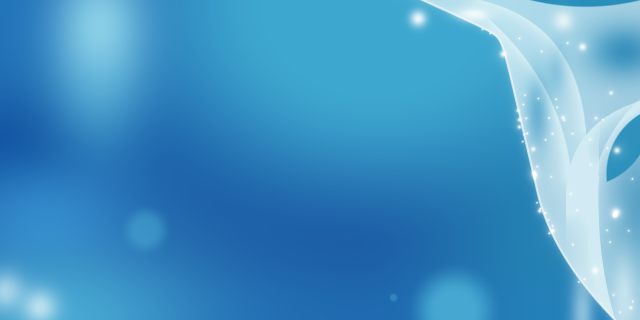
Write a Shadertoy shader that draws this background.

```glsl
// Soft blue backdrop with blurred lights and a pale, folded veil on the right.
// Gaussian blobs tint the backdrop; the veil is a profile curve with Bezier folds,
// a lens-shaped opening and sparkles scattered along its border by a hash.

const vec3 DEEP_BLUE  = vec3(0.11, 0.37, 0.65);
const vec3 NIGHT_BLUE = vec3(0.05, 0.30, 0.61);
const vec3 MID_BLUE   = vec3(0.14, 0.49, 0.76);
const vec3 SKY_BLUE   = vec3(0.24, 0.655, 0.81);
const vec3 TEAL       = vec3(0.14, 0.51, 0.70);
const vec3 AQUA       = vec3(0.30, 0.69, 0.84);
const vec3 PALE       = vec3(0.60, 0.86, 0.93);
const vec3 VEIL       = vec3(0.87, 0.95, 0.97);
const vec3 LENS_BLUE  = vec3(0.16, 0.56, 0.73);
const float VEIL_ALPHA = 0.70;
const float LINE_WIDTH = 0.0022;
const int SPARKLES = 64;
const int CURVE_STEPS = 14;

float hash(float n) { return fract(sin(n * 127.1) * 4375.85); }

float blob(vec2 p, vec2 centre, vec2 radius) {
    vec2 q = (p - centre) / radius;
    return exp(-dot(q, q));
}

float disc(vec2 p, vec2 centre, float radius) {
    return smoothstep(radius, radius * 0.35, length(p - centre));
}

// x of the veil's left border at depth t below the top
float veilBorder(float t) {
    float top = 0.11 - t;
    float shoulder = 0.5 * (top + sqrt(top * top + 0.0004));
    float tail = max(t - 0.6, 0.0);
    return 1.542 + 0.23 * t - 2.0 * shoulder + 0.94 * tail * tail;
}

float veilDistance(vec2 p) {
    float t = 1.0 - p.y;
    float slope = (veilBorder(t + 0.004) - veilBorder(t - 0.004)) / 0.008;
    return (p.x - veilBorder(t)) / sqrt(1.0 + slope * slope);
}

// Signed distance to a quadratic Bezier, positive on its left-hand side
float curveDistance(vec2 p, vec2 a, vec2 b, vec2 c) {
    float best = 9.0, side = 1.0;
    vec2 from = a;
    for (int i = 1; i <= CURVE_STEPS; i++) {
        float t = float(i) / float(CURVE_STEPS);
        vec2 to = mix(mix(a, b, t), mix(b, c, t), t);
        vec2 e = to - from, q = p - from;
        float d = length(q - e * clamp(dot(q, e) / dot(e, e), 0.0, 1.0));
        if (d < best) { best = d; side = e.x * q.y - e.y * q.x; }
        from = to;
    }
    return side < 0.0 ? -best : best;
}

// Translucent fold: crisp at its border, fading inward
float fold(float d, float fade, float px) {
    return smoothstep(-px, px, d) * exp(-max(d, 0.0) / fade);
}

float lensDistance(vec2 p) {
    vec2 q = p - vec2(1.965, 0.546), n = vec2(0.857, -0.515) * 0.174;
    return max(length(q - n), length(q + n)) - 0.219;
}

vec3 backdrop(vec2 p) {
    vec3 col = mix(DEEP_BLUE, MID_BLUE, 0.7 * blob(p, vec2(0.0, 1.0), vec2(0.8, 0.5)));
    col = mix(col, TEAL, smoothstep(1.1, 1.75, p.x));
    col = mix(col, MID_BLUE, 0.35 * smoothstep(0.25, 0.0, p.y));
    float sky = length((p - vec2(1.17, 0.98)) / vec2(0.72, 0.58));
    col = mix(col, SKY_BLUE, smoothstep(1.3, 0.45, sky));
    col = mix(col, NIGHT_BLUE, 0.8 * blob(p, vec2(0.04, 0.54), vec2(0.34, 0.15)));
    col = mix(col, MID_BLUE + 0.06, 0.8 * blob(p, vec2(0.14, 0.32), vec2(0.25, 0.17)));
    col = mix(col, AQUA, 0.9 * blob(p, vec2(0.18, 0.0), vec2(0.44, 0.25)));
    // Blurred lights
    col = mix(col, AQUA, 0.65 * blob(p, vec2(0.31, 0.72), vec2(0.15, 0.22)));
    col = mix(col, PALE, 0.85 * blob(p, vec2(0.31, 0.92), vec2(0.14, 0.20)));
    col = mix(col, AQUA, 0.5 * disc(p, vec2(0.455, 0.28), 0.085));
    col = mix(col, AQUA, 0.85 * disc(p, vec2(1.42, 0.03), 0.155));
    col = mix(col, AQUA, 0.4 * disc(p, vec2(1.23, 0.07), 0.016));
    col = mix(col, VEIL, 0.75 * blob(p, vec2(0.125, 0.04), vec2(0.055)));
    return mix(col, VEIL, 0.65 * blob(p, vec2(0.015, 0.09), vec2(0.06)));
}

vec3 addVeil(vec3 col, vec2 p, float px) {
    float d = veilDistance(p);
    float inside = smoothstep(-px, px, d);
    // Thin spots let the backdrop through
    float thin = 0.85 * blob(p, vec2(1.95, 0.84), vec2(0.12, 0.085))
               + 0.60 * blob(p, vec2(1.68, 0.66), vec2(0.035, 0.12))
               + 0.35 * blob(p, vec2(1.74, 0.78), vec2(0.03, 0.08))
               + 0.60 * blob(p, vec2(2.00, 0.36), vec2(0.11, 0.20));
    float alpha = VEIL_ALPHA * (1.0 - min(thin, 0.95));
    float outer = -curveDistance(p, vec2(1.50, 1.0), vec2(1.80, 0.93), vec2(1.83, 0.60));
    float inner = -curveDistance(p, vec2(1.55, 0.92), vec2(1.76, 0.72), vec2(1.785, 0.45));
    float cross1 = curveDistance(p, vec2(2.02, 0.69), vec2(1.76, 0.62), vec2(1.77, 0.36));
    float cross2 = curveDistance(p, vec2(1.97, 0.66), vec2(1.84, 0.52), vec2(1.84, 0.30));
    float strand = -curveDistance(p, vec2(1.87, 0.45), vec2(1.86, 0.20), vec2(1.925, -0.01));
    alpha += 0.25 * (fold(outer, 0.04, px) + fold(inner, 0.03, px) + fold(cross1, 0.05, px));
    alpha += 0.20 * fold(cross2, 0.04, px) + 0.40 * fold(strand, 0.06, px);
    col = mix(col, VEIL, inside * min(alpha, 0.93));
    // Openings, then the bright rim and light falling below the veil
    col = mix(col, LENS_BLUE, 0.95 * smoothstep(px, -px, lensDistance(p)));
    float crescent = p.y - 0.979 - 0.7 * (p.x - 1.83) * (p.x - 1.83);
    col = mix(col, LENS_BLUE, smoothstep(-px, px, crescent));
    float rim = smoothstep(LINE_WIDTH + px, 0.0, abs(d)) + 0.3 * exp(-abs(d) / 0.012);
    col = mix(col, vec3(1.0), 0.7 * min(rim, 1.0));
    col = mix(col, VEIL, 0.55 * blob(p, vec2(1.82, 0.02), vec2(0.035, 0.14)));
    return mix(col, VEIL, 0.6 * blob(p, vec2(1.95, 0.08), vec2(0.035, 0.12)));
}

float sparkles(vec2 p) {
    float light = 0.9 * blob(p, vec2(1.307, 0.942), vec2(0.025))
                + 0.7 * blob(p, vec2(1.76, 0.935), vec2(0.03))
                + 0.8 * blob(p, vec2(1.48, 0.955), vec2(0.05, 0.02));
    for (int i = 0; i < SPARKLES; i++) {
        float n = float(i) + 1.0, t = hash(n);
        float spread = hash(n + 71.3);
        vec2 centre = vec2(veilBorder(t) + 0.32 * spread * spread - 0.01, 1.0 - t);
        float size = mix(0.003, 0.013, pow(hash(n + 193.7), 5.0));
        light += 0.8 * blob(p, centre, vec2(size)) + 0.12 * blob(p, centre, vec2(size * 3.0));
    }
    return min(light, 1.0);
}

void mainImage(out vec4 fragColor, in vec2 fragCoord) {
    vec2 p = fragCoord / iResolution.xy * vec2(2.0, 1.0);
    vec3 col = addVeil(backdrop(p), p, 1.0 / iResolution.y);
    fragColor = vec4(mix(col, vec3(1.0), sparkles(p)), 1.0);
}
```
